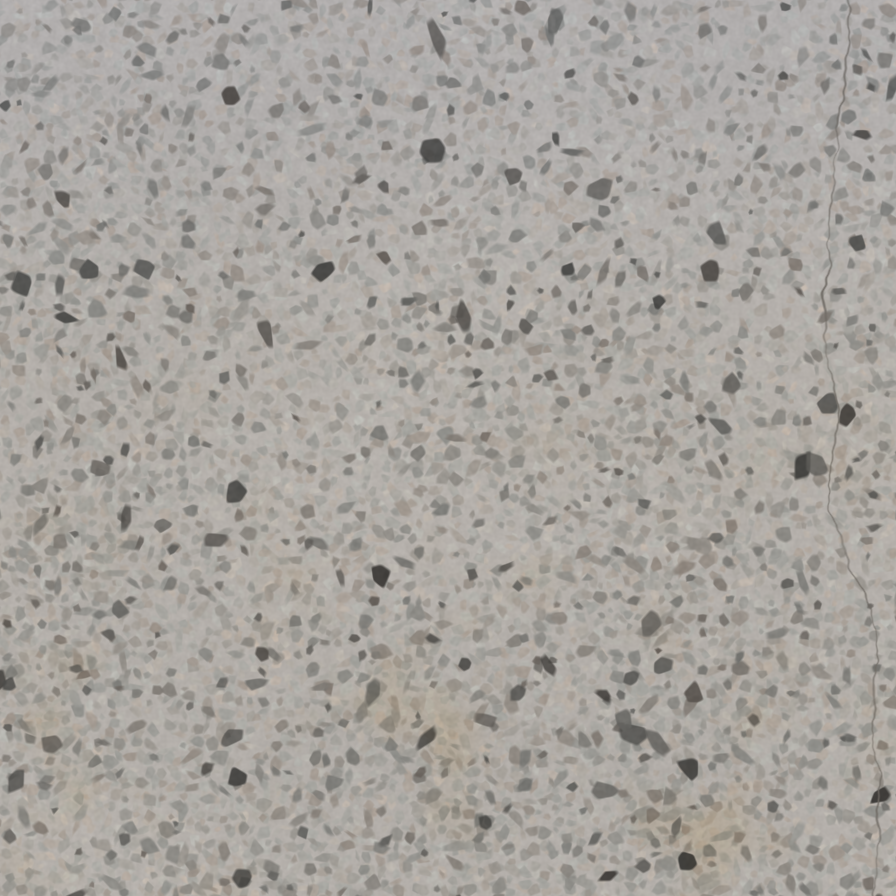
Reproduce this texture procedurally as a Shadertoy shader.

```glsl
// Worn terrazzo floor: angular stone chips set in a pale mottled cement.
// Layers of jittered grid cells hold rounded polygons, from faint to dark,
// then a thin wandering crack and a soft warm-to-cool wash finish the slab.

const float TAU = 6.2831853;
const vec3 CEMENT = vec3(0.708, 0.689, 0.670);
const vec3 CRACK_COLOR = vec3(0.43, 0.41, 0.385);
const vec3 GREENISH = vec3(0.975, 0.975, 0.945);
const vec3 BROWNISH = vec3(1.02, 0.955, 0.895);
const float EDGE_SOFTNESS = 0.0015;

vec3 hash3(vec2 p) {
    vec3 q = fract(vec3(p.xyx) * vec3(0.1031, 0.1030, 0.0973));
    q += dot(q, q.yxz + 33.33);
    return fract((q.xxy + q.yzz) * q.zyx);
}

float cornerSlope(vec2 cell, vec2 offset) {
    float angle = TAU * hash3(cell + 57.0).x;
    return dot(vec2(cos(angle), sin(angle)), offset);
}

// Gradient noise, roughly -0.7 to 0.7
float gradientNoise(vec2 p) {
    vec2 i = floor(p), f = fract(p);
    vec2 u = f * f * f * (f * (f * 6.0 - 15.0) + 10.0);
    vec2 e = vec2(1.0, 0.0);
    float low = mix(cornerSlope(i, f), cornerSlope(i + e, f - e), u.x);
    float high = mix(cornerSlope(i + e.yx, f - e.yx), cornerSlope(i + 1.0, f - 1.0), u.x);
    return mix(low, high, u.y);
}

float fractalNoise(vec2 p) {
    float sum = 0.0, weight = 0.6;
    for (int i = 0; i < 3; i++) {
        sum += weight * gradientNoise(p);
        p = p * 2.03 + 17.3;
        weight *= 0.55;
    }
    return sum;
}

// Approximate distance to an irregular polygon with slightly rounded corners
float chipDistance(vec2 p, float radius, float aspect, vec2 seed) {
    vec2 q = p * vec2(1.0, aspect) / radius;
    float sum = 0.0;
    for (int k = 0; k < 6; k++) {
        vec3 h = hash3(seed + float(k) * 13.7);
        float angle = (float(k) + 0.75 * (h.x - 0.5)) * TAU / 6.0;
        float side = dot(q, vec2(cos(angle), sin(angle))) / mix(0.6, 1.05, h.y);
        sum += pow(max(side, 0.0), 10.0);
    }
    return (pow(sum, 0.1) - 1.0) * radius * 0.8 / aspect;
}

// Lays one scattered layer of chips over the ground colour
vec3 addChips(vec3 ground, vec2 uv, float density, float chance,
              vec2 radii, vec2 tones, float soft, float seed) {
    vec2 p = uv * density;
    vec2 home = floor(p);
    for (int y = -1; y <= 1; y++) {
        for (int x = -1; x <= 1; x++) {
            vec2 cell = home + vec2(x, y);
            vec3 place = hash3(cell + seed);
            vec3 shape = hash3(cell + seed + 211.0);
            vec3 tint = hash3(cell + seed + 419.0);
            vec2 center = cell + mix(vec2(0.15), vec2(0.85), place.xy);
            vec2 spot = center / density;
            float crowd = 1.0 + 0.8 * gradientNoise(spot * 5.0 + seed);
            crowd *= mix(1.2, 0.8, clamp(spot.y, 0.0, 1.0));
            if (place.z > chance * crowd) continue;

            float turn = TAU * shape.x;
            float c = cos(turn), s = sin(turn);
            vec2 local = mat2(c, -s, s, c) * (p - center);
            float radius = mix(radii.x, radii.y, shape.y);
            float aspect = 1.05 + 1.5 * shape.z * shape.z * shape.z;
            float d = chipDistance(local, radius * sqrt(aspect), aspect, cell + seed) / density;
            float cover = smoothstep(soft, -soft, d);
            float tone = mix(tones.x, tones.y, tint.x);
            vec3 stone = tone * mix(GREENISH, BROWNISH, tint.y * tint.y);
            stone *= 1.0 + 0.06 * gradientNoise(uv * 170.0 + seed);
            ground = mix(ground, stone, cover * mix(0.75, 0.98, tint.z));
        }
    }
    return ground;
}

// Opacity of the crack running down the right-hand side
float crackMask(vec2 uv, float soft) {
    float path = 0.925 + 0.03 * gradientNoise(vec2(uv.y * 6.0, 3.7));
    path += 0.012 * fractalNoise(vec2(uv.y * 26.0, 8.1));
    path += 0.055 * smoothstep(0.45, 0.24, uv.y) + 0.02 * smoothstep(0.88, 1.0, uv.y);
    float width = 0.0009 + 0.0008 * gradientNoise(vec2(uv.y * 19.0, 5.3));
    float wear = 0.68 + 0.5 * gradientNoise(vec2(uv.y * 14.0, 1.9));
    return wear * smoothstep(width + soft, width - soft, abs(uv.x - path));
}

void mainImage(out vec4 fragColor, in vec2 fragCoord) {
    vec2 uv = fragCoord / iResolution.y;
    float soft = max(EDGE_SOFTNESS, 0.7 / iResolution.y);

    // Mottled cement
    vec3 color = CEMENT + 0.045 * fractalNoise(uv * 75.0);

    // Chips from faint and dense to dark and sparse
    color = addChips(color, uv, 76.0, 0.90, vec2(0.28, 0.58), vec2(0.63, 0.755), soft, 11.0);
    color = addChips(color, uv, 62.0, 0.72, vec2(0.22, 0.52), vec2(0.575, 0.70), soft, 83.0);
    color = addChips(color, uv, 50.0, 0.34, vec2(0.22, 0.50), vec2(0.47, 0.62), soft, 149.0);
    color = addChips(color, uv, 54.0, 0.11, vec2(0.18, 0.42), vec2(0.35, 0.50), soft, 307.0);
    color = addChips(color, uv, 32.0, 0.075, vec2(0.20, 0.46), vec2(0.23, 0.42), soft, 523.0);

    color = mix(color, CRACK_COLOR, crackMask(uv, soft));

    // Warm stains below, cool light above, and fine surface grain
    float stain = smoothstep(0.0, 0.5, fractalNoise(uv * 7.0 + 4.0)) * smoothstep(0.75, 0.1, uv.y);
    color *= mix(vec3(1.0), vec3(1.0, 0.965, 0.90), stain);
    color *= mix(vec3(1.0), vec3(0.99, 1.0, 1.025), smoothstep(0.55, 1.0, uv.y));
    color *= 1.0 + 0.025 * gradientNoise(uv * 3.0) + 0.03 * gradientNoise(uv * 210.0);
    fragColor = vec4(clamp(color, 0.0, 1.0), 1.0);
}
```
